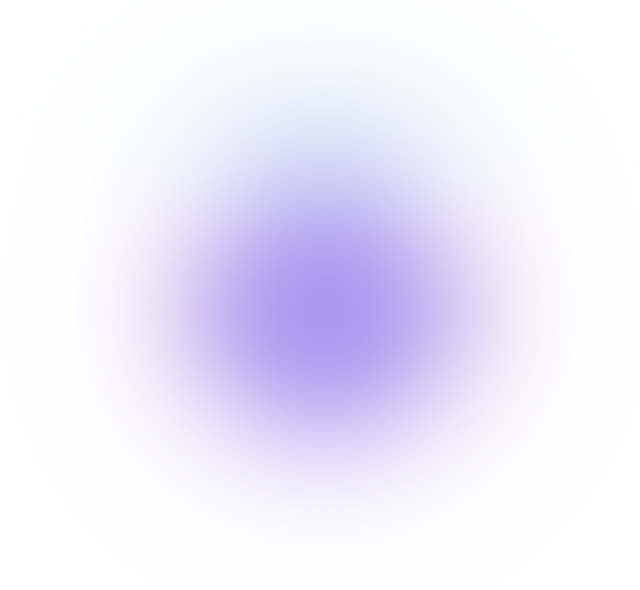
Write a Shadertoy shader that draws this background.

```glsl
// Positions and radii are in canvas heights, measured from the canvas centre
const vec2 CORE_CENTER = vec2(0.008, -0.030);
const float CORE_RADIUS = 0.233;
const float CORE_FALLOFF = 2.4;
const float HALO_RADIUS = 0.355;

const vec2 SKY_CENTER = vec2(0.001, 0.267);
const vec2 SKY_RADII = vec2(0.240, 0.148);

const vec2 PINK_CENTER = vec2(0.015, -0.020);
const float PINK_OFFSET = 0.240;
const vec2 PINK_RADII = vec2(0.122, 0.165);

// Light each glow removes from the white ground
const vec3 CORE_TINT = vec3(0.306, 0.382, 0.053);
const vec3 HALO_TINT = vec3(0.015, 0.018, 0.006);
const vec3 SKY_TINT = vec3(0.080, 0.035, 0.015);
const vec3 PINK_TINT = vec3(0.015, 0.042, 0.020);

// Soft elliptical glow; a higher falloff gives a flatter middle
float glow(vec2 offset, vec2 radii, float falloff) {
    return exp(-pow(length(offset / radii), falloff));
}

void mainImage(out vec4 fragColor, in vec2 fragCoord) {
    vec2 p = (fragCoord - 0.5 * iResolution.xy) / iResolution.y;
    vec3 color = vec3(1.0);

    // Violet core and its faint halo
    color -= CORE_TINT * glow(p - CORE_CENTER, vec2(CORE_RADIUS), CORE_FALLOFF);
    color -= HALO_TINT * glow(p - CORE_CENTER, vec2(HALO_RADIUS), 2.0);

    // Pale blue glow above
    color -= SKY_TINT * glow(p - SKY_CENTER, SKY_RADII, 2.0);

    // Pink lobes mirrored to either side
    vec2 lobe = p - PINK_CENTER;
    for (float side = -1.0; side <= 1.0; side += 2.0) {
        vec2 offset = lobe - vec2(side * PINK_OFFSET, 0.0);
        color -= PINK_TINT * glow(offset, PINK_RADII, 2.0);
    }

    fragColor = vec4(clamp(color, 0.0, 1.0), 1.0);
}
```
